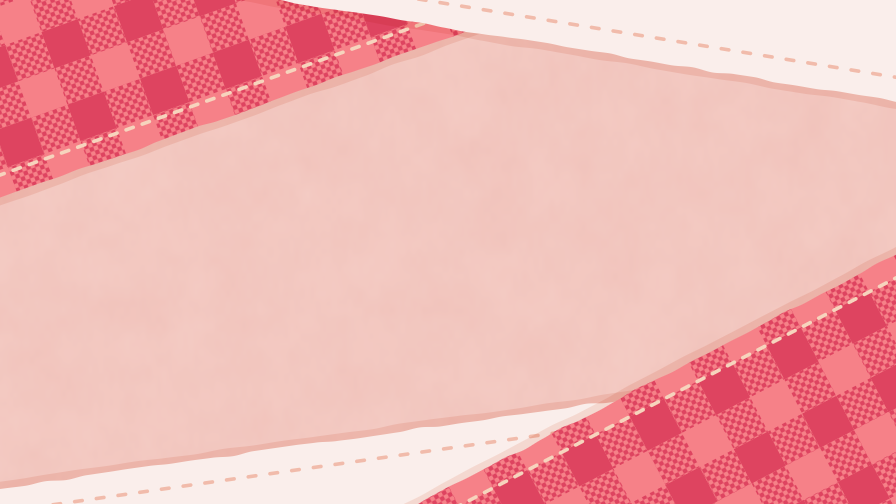
This background is drawn by a Shadertoy shader. Its source:

```glsl
// Layered paper and gingham cloth around a blank blush panel.
// Each sheet is a half plane with its own edge frame (along, inward), a slim
// shadow, a faintly uneven cut and a row of stitches; value noise mottles the paper.

float hash(vec2 cell) {
    vec3 h = fract(vec3(cell.xyx) * 0.1031);
    h += dot(h, h.yzx + 33.33);
    return fract((h.x + h.y) * h.z);
}

float noise(vec2 p) {
    vec2 i = floor(p), f = fract(p);
    f = f * f * (3.0 - 2.0 * f);
    return mix(mix(hash(i), hash(i + vec2(1, 0)), f.x),
               mix(hash(i + vec2(0, 1)), hash(i + vec2(1, 1)), f.x), f.y);
}

// Antialiased coverage of the region where the distance is negative
float cover(float d) {
    return clamp(0.5 - d * iResolution.y, 0.0, 1.0);
}

// Coordinates along the edge a-b and inward, to its left
vec2 edgeFrame(vec2 p, vec2 a, vec2 b) {
    vec2 dir = normalize(b - a);
    return vec2(dot(p - a, dir), dot(p - a, vec2(-dir.y, dir.x)));
}

// Woven checks: crossing bands are solid, single bands a fine checkerboard
vec3 gingham(vec2 q, vec2 darkCentre) {
    float period = 0.153, thread = 0.0087;
    vec2 t = abs(fract((q - darkCentre) / period + 0.5) - 0.5) * period;
    float across = cover(t.x - period * 0.25);
    float along = cover(t.y - period * 0.25);
    vec2 wave = sin(q * 3.14159 / thread);
    float weave = cover(-wave.x * wave.y * thread / 3.14159);
    float tone = mix(abs(across - along) * weave, 1.0, across * along);
    return mix(vec3(0.965, 0.505, 0.535), vec3(0.87, 0.265, 0.375), tone);
}

// Row of round-ended dashes at a given inset from the edge
float stitches(vec2 q, float inset, float period, float halfLength) {
    float x = (fract(q.x / period) - 0.5) * period;
    return cover(length(vec2(max(abs(x) - halfLength, 0.0), q.y - inset)) - 0.0036);
}

// Lay a sheet over the colour below, with a flat shadow outside its edge
vec3 lay(vec3 below, vec3 sheet, vec2 q, float seed) {
    float wobble = (noise(vec2(q.x * 24.0, seed)) - 0.5) * 0.005;
    float shadowWobble = (noise(vec2(q.x * 17.0, seed + 7.0)) - 0.5) * 0.004;
    float shadow = cover(-q.y - 0.0135 + shadowWobble);
    below *= mix(vec3(1), vec3(0.975, 0.905, 0.885), shadow);
    return mix(below, sheet, cover(-q.y + wobble));
}

void mainImage(out vec4 fragColor, in vec2 fragCoord) {
    vec2 p = fragCoord / iResolution.y;
    p.x += 0.5 * (16.0 / 9.0 - iResolution.x / iResolution.y);
    vec3 cream = vec3(0.982, 0.935, 0.92);
    vec3 creamThread = vec3(0.965, 0.83, 0.74);
    vec3 pinkThread = vec3(0.945, 0.735, 0.67);

    // Blush panel with soft mottling
    float mottle = noise(p * 13.0) * 0.5 + noise(p * 31.0 + 5.0) * 0.3
                 + noise(p * vec2(95, 60) + 11.0) * 0.2 - 0.5;
    vec3 col = vec3(0.95, 0.78, 0.75) + mottle * vec3(0.012, 0.035, 0.035);

    // Cream strip along the bottom
    vec2 q = edgeFrame(p, vec2(1.204, 0.203), vec2(0.0, 0.031));
    vec3 sheet = mix(cream, pinkThread, stitches(q, 0.047, 0.0435, 0.0075));
    col = lay(col, sheet, q, 1.0);

    // Gingham corner, upper left
    q = edgeFrame(p, vec2(0.0, 0.606), vec2(0.926, 0.9375));
    sheet = gingham(q, vec2(0.074, 0.092));
    sheet = mix(sheet, creamThread, stitches(q, 0.044, 0.034, 0.0075));
    col = lay(col, sheet, q, 2.0);

    // Cream strip, upper right
    q = edgeFrame(p, vec2(0.551, 1.0), vec2(1.778, 0.799));
    sheet = mix(cream, pinkThread, stitches(q, 0.047, 0.0435, 0.0075));
    col = lay(col, sheet, q, 3.0);

    // Gingham corner, lower right
    q = edgeFrame(p, vec2(1.778, 0.495), vec2(0.829, 0.0));
    sheet = gingham(q, vec2(0.120, 0.079));
    sheet = mix(sheet, creamThread, stitches(q, 0.041, 0.034, 0.0075));
    col = lay(col, sheet, q, 4.0);

    fragColor = vec4(col, 1.0);
}
```
